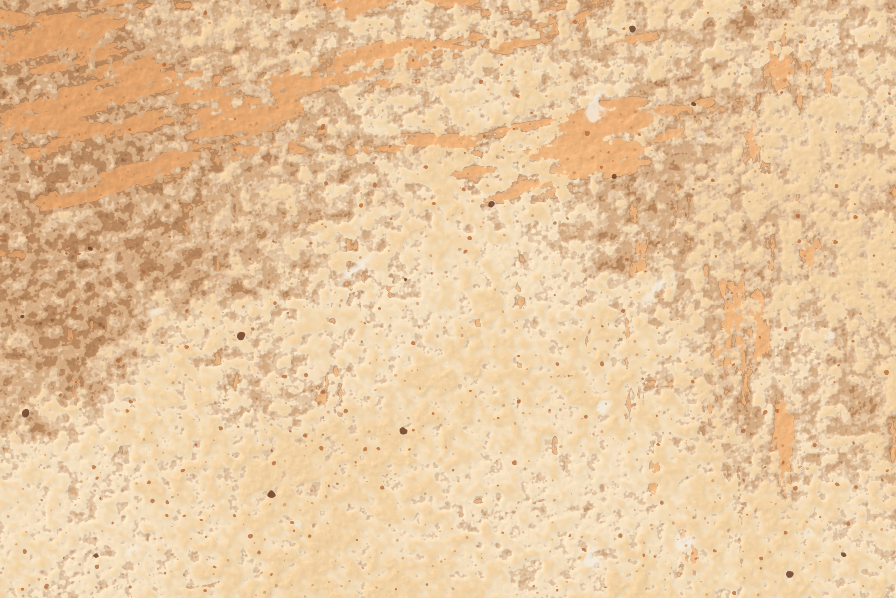
Give the GLSL for this texture, as a Shadertoy shader.

```glsl
// Weathered cream plaster with brown grime, scraped peach paint, chips and grit.

vec3 hash3(vec2 cell) {
    vec3 k = vec3(dot(cell, vec2(127.1, 311.7)),
                  dot(cell, vec2(269.5, 183.3)),
                  dot(cell, vec2(419.2, 371.9)));
    return fract(sin(k) * 43758.5);
}

// Soft cellular noise: every cell point spreads its own random value.
float softCells(vec2 q) {
    vec2 base = floor(q);
    float sum = 0.0, total = 0.0001;
    for (int j = -1; j <= 1; j++)
    for (int i = -1; i <= 1; i++) {
        vec2 cell = base + vec2(i, j);
        vec3 h = hash3(cell);
        vec2 d = cell + 0.15 + 0.7 * h.xy - q;
        float w = exp(-5.0 * dot(d, d));
        sum += w * h.z;
        total += w;
    }
    return sum / total - 0.5;
}

// Layered cellular noise, roughly -1 to 1.
float layered(vec2 q, int octaves) {
    float sum = 0.0, amp = 2.0;
    for (int i = 0; i < octaves; i++) {
        sum += amp * softCells(q);
        q = mat2(0.96, 0.28, -0.28, 0.96) * q * 2.1 + 17.3;
        amp *= 0.62;
    }
    return sum;
}

// Scattered spots: chance per cell, largest radius in cell units.
float spots(vec2 q, float chance, float radius, float soft) {
    vec2 base = floor(q);
    float cover = 0.0;
    for (int j = -1; j <= 1; j++)
    for (int i = -1; i <= 1; i++) {
        vec2 cell = base + vec2(i, j);
        vec3 h = hash3(cell + 53.0);
        float r = radius * (0.4 + 0.6 * h.z / chance);
        float d = length(cell + 0.2 + 0.6 * h.xy - q);
        cover = max(cover, step(h.z, chance) * (1.0 - smoothstep(r - soft, r + soft, d)));
    }
    return cover;
}

void mainImage(out vec4 fragColor, in vec2 fragCoord) {
    vec2 p = fragCoord / iResolution.y;
    p.x += 0.5 * (1.5 - iResolution.x / iResolution.y);
    float px = 1.0 / iResolution.y;

    // Brush direction rises gently; the right side is scraped vertically.
    float across = p.y - 0.2 * p.x + 0.008 * sin(7.0 * p.x + 1.0) + 0.005 * sin(17.0 * p.x);
    float sweep = layered(vec2(p.x * 4.0, across * 19.0), 4);
    float scrape = layered(vec2(p.x * 24.0, p.y * 6.0) + 40.0, 4);
    float cloud = layered(p * 4.0 + 9.0, 4);
    float grain = layered(p * 62.0, 3);
    float light = layered((p + vec2(-0.003, 0.003)) * 62.0, 2);

    // Clean plaster
    float pale = smoothstep(-0.45, 0.45, 0.5 * cloud + 0.7 * grain + 0.1);
    vec3 col = mix(vec3(0.945, 0.82, 0.64), vec3(0.96, 0.88, 0.755), pale);

    // Grime: heavy at the upper left, speckled at the right, two soft stains
    float left = smoothstep(-0.1, 0.13, p.y - 0.32 - 0.45 * p.x + 0.06 * cloud)
               * (1.0 - 0.62 * smoothstep(0.1, 0.75, p.x));
    float right = smoothstep(-0.06, 0.16, p.x + 0.45 * p.y - 1.25 + 0.08 * cloud)
                * smoothstep(0.0, 0.3, p.y);
    float stain = exp(-dot(p - vec2(0.43, 0.42), p - vec2(0.43, 0.42)) * 70.0)
                + 0.6 * exp(-dot(p - vec2(0.47, 0.27), p - vec2(0.47, 0.27)) * 90.0);
    float dirt = 0.07 + max(max(0.68 * left, 0.33 * right), 0.32 * stain);
    float upright = smoothstep(1.05, 1.25, p.x) * (1.0 - smoothstep(0.55, 0.8, p.y));
    float level = dirt + 0.17 * mix(sweep, scrape, upright) * smoothstep(0.1, 0.3, dirt)
                + 0.1 * cloud + 0.3 * grain;
    col = mix(col, vec3(0.89, 0.77, 0.64), smoothstep(0.26, 0.38, level));
    col = mix(col, vec3(0.84, 0.68, 0.52), smoothstep(0.43, 0.56, level));
    col = mix(col, vec3(0.73, 0.54, 0.38), smoothstep(0.69, 0.84, level));
    col = mix(col, vec3(0.59, 0.41, 0.27), smoothstep(0.98, 1.2, level));

    // Peach paint: slanted band, one broad patch, vertical remains
    float band = smoothstep(0.44, 0.56, across) * (1.0 - smoothstep(1.0, 1.3, p.x));
    vec2 patchPos = vec2((p.x - 0.95) / 0.2, (across - 0.545) / 0.05);
    float broad = exp(-dot(patchPos, patchPos));
    vec2 columnPos = vec2((p.x - 1.31) / 0.05, (p.y - 0.84) / 0.17);
    float column = exp(-dot(columnPos, columnPos));
    vec2 remainPos = vec2((p.x - 1.3) / 0.2, (p.y - 0.42) / 0.3);
    float remains = exp(-dot(remainPos, remainPos));
    float sweptPaint = sweep - 1.6 + 1.1 * band + 0.75 * broad;
    float scrapedPaint = scrape - 1.6 + 1.15 * remains + 1.25 * column;
    float paint = max(sweptPaint, scrapedPaint) + 0.32 * grain + 0.15 * cloud;
    float rim = smoothstep(-0.24, -0.06, paint) * (1.0 - smoothstep(0.0, 0.08, paint));
    col = mix(col, vec3(0.72, 0.53, 0.37), 0.55 * rim * smoothstep(-0.3, 0.3, grain));
    vec3 peach = vec3(0.95, 0.72, 0.5) - vec3(0.05, 0.07, 0.07) * left;
    col = mix(col, peach, 0.92 * smoothstep(0.0, 0.09, paint));

    // Grainy relief lit from the upper left
    col *= 1.0 + 0.05 * clamp(light - grain, -1.2, 1.2);

    // Chalky chips and slanted scratches with ragged edges
    vec2 ragged = p + 0.006 * vec2(grain, light) + 0.008 * vec2(cloud, sweep);
    float chips = spots(ragged * 5.5, 0.3, 0.085, 0.02 + 5.5 * px);
    vec2 slant = mat2(0.75, -0.66, 0.66, 0.75) * ragged;
    float scratches = spots(slant * vec2(3.0, 16.0) + 4.0, 0.03, 0.15, 0.04 + 8.0 * px);
    col = mix(col, vec3(0.96, 0.93, 0.88), 0.8 * max(chips, scratches) * smoothstep(-0.9, 0.1, grain + 0.3));

    // Rusty grit, fine pits and a few dark stones
    vec2 rough = p + 0.0015 * vec2(grain, light);
    float grit = spots(rough * 34.0, 0.13, 0.13, 17.0 * px);
    float pits = spots(rough * 85.0 + 7.0, 0.12, 0.22, 40.0 * px);
    float stones = spots(rough * 8.0 + 21.0, 0.16, 0.062, 5.0 * px);
    col = mix(col, vec3(0.7, 0.46, 0.28), 0.45 * pits);
    col = mix(col, vec3(0.71, 0.4, 0.2), 0.75 * grit);
    col = mix(col, vec3(0.42, 0.24, 0.15), 0.85 * stones);

    fragColor = vec4(clamp(col, 0.0, 1.0), 1.0);
}
```
